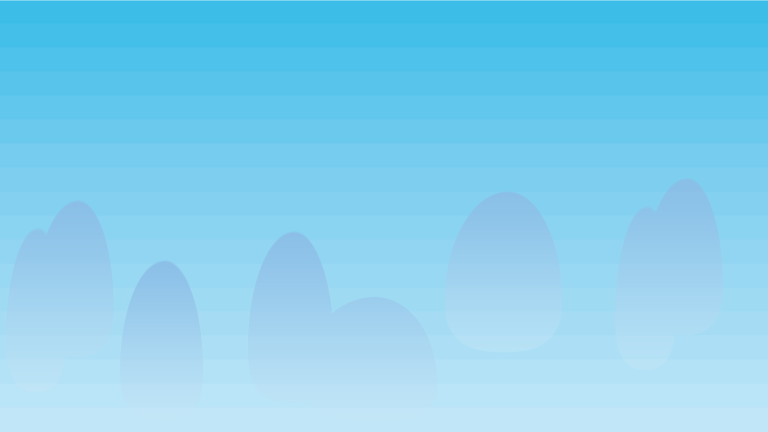
Write a Shadertoy shader that draws this background.

```glsl
// A banded blue sky with soft, egg-shaped hills that fade into mist.
// The sky is a stepped three-stop gradient; each hill is two upper ellipse
// arcs around an off-centre peak, closed below by a flatter superellipse.

// Sky, from zenith to horizon
const float BAND_COUNT = 18.0;
const float MID_STOP   = 0.38;
const vec3 SKY_TOP     = vec3(0.230, 0.740, 0.908);
const vec3 SKY_MIDDLE  = vec3(0.475, 0.803, 0.936);
const vec3 SKY_BOTTOM  = vec3(0.755, 0.902, 0.970);
const float RIM_HEIGHT = 0.0023;
const float RIM_LIGHT  = 0.35;

// Hills, lengths in canvas heights
const vec3 HILL_TOP      = vec3(0.545, 0.742, 0.902);
const vec3 HILL_FOOT     = vec3(0.790, 0.908, 0.970);
const float OPACITY_TOP  = 0.92;
const float OPACITY_FOOT = 0.35;
const float TINT_POWER   = 1.4;
const float WIDEST       = 0.32;  // height of the widest line, from the foot
const float FOOT_POWER   = 2.6;   // above 2 squares off the foot
const float ASPECT       = 16.0 / 9.0;
const vec2 TWIN_SHIFT    = vec2(1.410, 0.051);

// Sky colour at height y, with smoothed steps between the bands
vec3 skyColor(float y, float pixel) {
    float s = (1.0 - y) * BAND_COUNT;
    float blend = clamp(pixel * BAND_COUNT, 0.001, 1.0);
    float band = floor(s) + smoothstep(1.0 - blend, 1.0, fract(s));
    float t = clamp(band / (BAND_COUNT - 1.0), 0.0, 1.0);
    vec3 upper = mix(SKY_TOP, SKY_MIDDLE, t / MID_STOP);
    vec3 lower = mix(SKY_MIDDLE, SKY_BOTTOM, (t - MID_STOP) / (1.0 - MID_STOP));
    return t < MID_STOP ? upper : lower;
}

// Approximate distance to a hill; span = left, peak, right; rise = foot, top
float hillDistance(vec2 p, vec3 span, vec2 rise) {
    float waist = mix(rise.x, rise.y, WIDEST);
    bool above = p.y > waist;
    float axis = above ? span.y : 0.5 * (span.x + span.z);
    float halfWidth = p.x < axis ? axis - span.x : span.z - axis;
    float halfHeight = above ? rise.y - waist : waist - rise.x;
    vec2 q = abs(p - vec2(axis, waist)) / vec2(halfWidth, halfHeight);
    float k = above ? 2.0 : FOOT_POWER;
    float radius = pow(pow(q.x, k) + pow(q.y, k), 1.0 / k);
    return (radius - 1.0) * min(halfWidth, halfHeight);
}

// Two joined hills, a low one in front of a tall one
float twinDistance(vec2 p) {
    return min(hillDistance(p, vec3(0.014, 0.088, 0.153), vec2(0.093, 0.470)),
               hillDistance(p, vec3(0.081, 0.181, 0.263), vec2(0.174, 0.535)));
}

// Lays a misty hill over the colour, fading over rise = foot, top
vec3 addHill(vec3 color, float d, float y, vec2 rise, float pixel) {
    float t = clamp((rise.y - y) / (rise.y - rise.x), 0.0, 1.0);
    vec3 tint = mix(HILL_TOP, HILL_FOOT, pow(t, TINT_POWER));
    float cover = 1.0 - smoothstep(-0.6 * pixel, 0.6 * pixel, d);
    return mix(color, tint, cover * mix(OPACITY_TOP, OPACITY_FOOT, t));
}

void mainImage(out vec4 fragColor, in vec2 fragCoord) {
    vec2 p = fragCoord / iResolution.xy * vec2(ASPECT, 1.0);
    float pixel = 1.0 / iResolution.y;
    vec3 color = skyColor(p.y, pixel);

    // Pale rim along the upper edge
    float rim = smoothstep(-0.5 * pixel, 0.5 * pixel, p.y - 1.0 + RIM_HEIGHT);
    color = mix(color, vec3(1.0), RIM_LIGHT * rim);

    // The same twin hills at both sides
    for (int i = 0; i < 2; i++) {
        vec2 q = p - float(i) * TWIN_SHIFT;
        color = addHill(color, twinDistance(q), q.y, vec2(0.093, 0.535), pixel);
    }

    // Slim single hill
    vec2 slimRise = vec2(0.025, 0.396);
    float slim = hillDistance(p, vec3(0.278, 0.382, 0.470), slimRise);
    color = addHill(color, slim, p.y, slimRise, pixel);

    // Tall hill joined to a broad low one
    float joined = min(
        hillDistance(p, vec3(0.574, 0.681, 0.773), vec2(0.069, 0.463)),
        hillDistance(p, vec3(0.699, 0.868, 1.012), vec2(0.023, 0.3125)));
    color = addHill(color, joined, p.y, vec2(0.023, 0.463), pixel);

    // Wide floating hill
    vec2 wideRise = vec2(0.185, 0.556);
    float wide = hillDistance(p, vec3(1.030, 1.176, 1.301), wideRise);
    color = addHill(color, wide, p.y, wideRise, pixel);

    fragColor = vec4(color, 1.0);
}
```
